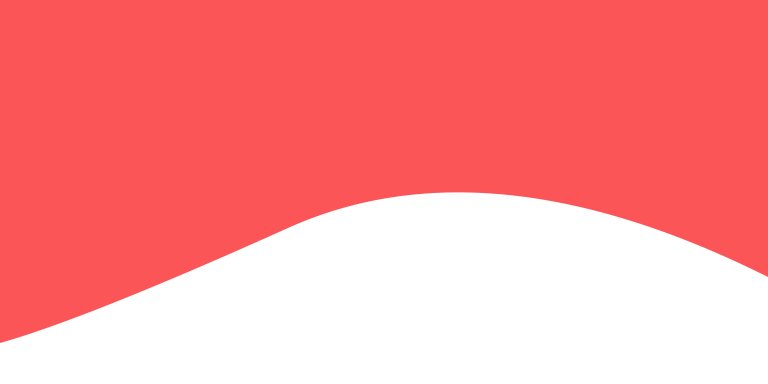
This background is drawn by a Shadertoy shader. Its source:

```glsl
// A flat coral sky above a smooth white hill.
// The ridge is two quadratic Bezier arcs sharing a tangent; each is solved
// for its height at x, and the edge is blended over about one pixel.

const vec3 CORAL = vec3(0.984, 0.333, 0.341);
const vec3 WHITE = vec3(1.0);

// Height (x) and slope (y) of a Bezier arc, with control points a, b, c, at x
vec2 arcAt(float x, vec2 a, vec2 b, vec2 c) {
    vec2 linear = b - a;
    vec2 bend = a - 2.0 * b + c;
    float offset = x - a.x;
    float root = sqrt(max(linear.x * linear.x + bend.x * offset, 0.0));
    float t = offset / (linear.x + root);
    vec2 tangent = linear + bend * t;
    return vec2(a.y + t * (2.0 * linear.y + bend.y * t), tangent.y / tangent.x);
}

// The ridge: the second handle mirrors the first about the joint
vec2 ridgeAt(float x) {
    vec2 start = vec2(0.0, 0.1068);
    vec2 joint = vec2(0.375, 0.4063);
    vec2 end = vec2(1.0, 0.2786);
    vec2 handle = vec2(0.1133, 0.1706);
    vec2 mirrored = 2.0 * joint - handle;
    return x < joint.x ? arcAt(x, start, handle, joint)
                       : arcAt(x, joint, mirrored, end);
}

// Share of a pixel lying below an edge of the given height and slope
float coverageBelow(float y, vec2 edge, vec2 resolution) {
    float pixelSlope = edge.y * resolution.y / resolution.x;
    float gap = (edge.x - y) * resolution.y;
    return clamp(0.5 + gap / length(vec2(1.0, pixelSlope)), 0.0, 1.0);
}

void mainImage(out vec4 fragColor, in vec2 fragCoord) {
    vec2 uv = fragCoord / iResolution.xy;
    float hill = coverageBelow(uv.y, ridgeAt(uv.x), iResolution.xy);
    fragColor = vec4(mix(CORAL, WHITE, hill), 1.0);
}
```
